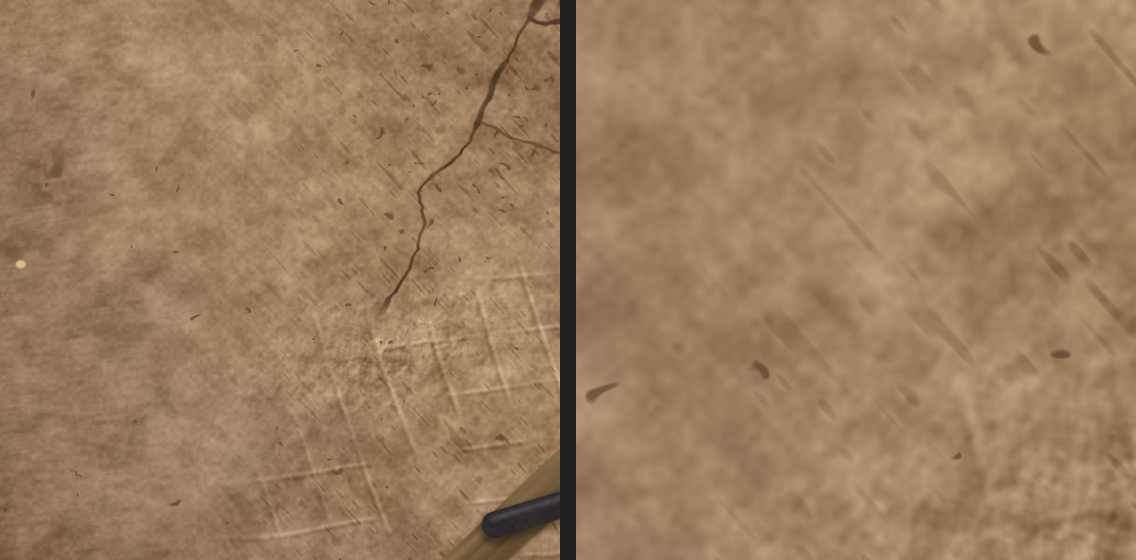
Left, the full canvas; right, a detail of the centre.
Reproduce this texture procedurally as a Shadertoy shader.

```glsl
// Worn tan clay ground with a crack, a scratched grid and a dark rod by a wooden edge.

const vec3 CLAY = vec3(0.605, 0.487, 0.373);
const vec3 WARM_TINT = vec3(0.025, 0.015, -0.006);
const vec3 CRACK_BROWN = vec3(0.25, 0.17, 0.11);
const vec3 PIT_BROWN = vec3(0.38, 0.27, 0.18);
const vec3 WOOD_DARK = vec3(0.37, 0.29, 0.18);
const vec3 WOOD_LIGHT = vec3(0.53, 0.43, 0.29);
const vec3 ROD_GREY = vec3(0.18, 0.165, 0.17);
const vec3 PEBBLE_CREAM = vec3(0.86, 0.73, 0.52);

float hash(vec2 p) {
    return fract(sin(dot(p, vec2(127.1, 311.7))) * 43758.5453);
}

float noise(vec2 p) {
    vec2 i = floor(p), f = fract(p);
    f = f * f * (3.0 - 2.0 * f);
    vec2 e = vec2(1.0, 0.0);
    return mix(mix(hash(i), hash(i + e.xy), f.x),
               mix(hash(i + e.yx), hash(i + e.xx), f.x), f.y);
}

float fbm(vec2 p) {
    float sum = 0.0, weight = 0.533;
    for (int i = 0; i < 4; i++) {
        sum += weight * noise(p);
        p = mat2(1.6, 1.2, -1.2, 1.6) * p + 7.3;
        weight *= 0.5;
    }
    return sum;
}

vec2 rotate(vec2 p, float angle) {
    float c = cos(angle), s = sin(angle);
    return vec2(c * p.x + s * p.y, c * p.y - s * p.x);
}

float bump(float x, float width) {
    return exp(-x * x / (width * width));
}

// Noise drawn out along one direction
float streaks(vec2 p, float angle, vec2 scale) {
    return noise(rotate(p, angle) * scale);
}

// Slope of the rough surface, lit from the upper left
float relief(vec2 p, float scale) {
    vec2 toLight = vec2(-0.003, 0.004);
    return fbm(p * scale) - fbm((p + toLight) * scale);
}

// Evenly spaced raised lines, each with a shadow on one side
float ridges(float t, float period, float width) {
    float d = (fract(t / period) - 0.5) * period;
    return bump(d, width) - 0.75 * bump(d + 1.9 * width, width);
}

// Irregular specks, one at most in each cell
float pits(vec2 p, float scale, float density) {
    vec2 q = p * scale + 0.8 * vec2(noise(p * 70.0), noise(p * 70.0 + 31.0));
    vec2 cell = floor(q);
    float cover = 0.0;
    for (int y = -1; y <= 1; y++)
    for (int x = -1; x <= 1; x++) {
        vec2 id = cell + vec2(x, y);
        vec2 center = id + vec2(hash(id + 3.1), hash(id + 8.7));
        float radius = 0.10 + 0.18 * hash(id + 5.9);
        float spot = 1.0 - smoothstep(0.4 * radius, radius, length(q - center));
        cover = max(cover, spot * step(hash(id), density));
    }
    return cover;
}

float segment(vec2 p, vec2 a, vec2 b) {
    vec2 d = b - a;
    return length(p - a - d * clamp(dot(p - a, d) / dot(d, d), 0.0, 1.0));
}

// Main crack with two side branches
float crack(vec2 p) {
    float jag = 0.024 * (fbm(p.yy * vec2(28.0, 9.0)) - 0.5);
    float path = 0.682 + 0.486 * (p.y - 0.434) - 0.036 * bump(p.y - 0.66, 0.05) + jag;
    float wide = 0.0018 + 0.0045 * smoothstep(0.45, 0.75, noise(p * 24.0))
               + 0.012 * smoothstep(0.95, 1.0, p.y);
    float main = 1.0 - smoothstep(0.4 * wide, wide + 0.0025, 0.9 * abs(p.x - path));
    main *= smoothstep(0.425, 0.46, p.y) * (0.55 + 0.45 * noise(p * 45.0));
    vec2 q = p + 0.022 * (vec2(fbm(p * 26.0), fbm(p * 26.0 + 19.0)) - 0.5);
    float lower = segment(q, vec2(0.86, 0.775), vec2(1.02, 0.722));
    float upper = segment(q, vec2(0.945, 0.967), vec2(1.02, 0.953));
    float branch = 0.55 * (1.0 - smoothstep(0.001, 0.005, lower));
    branch = max(branch, 0.85 * (1.0 - smoothstep(0.002, 0.006, upper)));
    return max(main, branch);
}

vec3 ground(vec2 p) {
    float right = smoothstep(0.25, 0.75, p.x);
    vec2 roughAt = rotate(p - vec2(0.70, 0.37), 0.25);
    float rough = exp(-dot(roughAt * vec2(5.0, 13.0), roughAt * vec2(5.0, 13.0)));

    // Broad tone, mottling and fine grain
    float tone = 0.15 * (fbm(p * 4.5) - 0.5) + 0.19 * (fbm(p * 21.0 + 4.0) - 0.5);
    tone += 0.055 * (noise(p * 150.0) - 0.5);
    tone += 0.035 * (smoothstep(0.0, 0.9, p.x + 0.5 * p.y) - 0.65);
    float angle = mix(0.1, -0.85, smoothstep(0.15, 0.5, p.x));
    float level = mix(streaks(p, 0.1, vec2(35.0, 120.0)),
                      streaks(p, -0.85, vec2(35.0, 120.0)), smoothstep(0.15, 0.5, p.x));
    tone += 0.075 * (level - 0.5) - 0.08 * smoothstep(0.76, 0.95, level) * (0.5 + right);
    tone += relief(p, 38.0) * (0.13 + 0.12 * right + 0.55 * rough);

    // Scratched grid, worn away in patches
    vec2 bent = p + 0.022 * (vec2(noise(p * 6.0), noise(p * 6.0 + 13.0)) - 0.5);
    float area = smoothstep(0.36, 0.60, p.x + 0.2 * (0.2 - p.y))
               * (1.0 - smoothstep(0.40, 0.46, p.y - 0.7 * max(p.x - 0.78, 0.0)));
    float steep = ridges(bent.x + 0.35 * bent.y - 0.766, 0.1, 0.0042);
    float level2 = ridges(bent.y - 0.13 * bent.x - 0.04, 0.1, 0.0036);
    tone += 0.085 * area * (steep * smoothstep(0.28, 0.6, noise(p * 9.0 + 2.0))
                          + level2 * smoothstep(0.35, 0.65, noise(p * 8.0 + 40.0)));

    vec3 color = CLAY + tone * vec3(1.0, 0.98, 0.93);
    float warmth = smoothstep(0.3, 1.2, p.x + 0.6 * p.y) - 0.5;
    color += WARM_TINT * (warmth + 1.2 * (fbm(p * 5.0 + 60.0) - 0.5));

    // Pits and crack
    float pitted = smoothstep(0.45, 0.8, p.x) * smoothstep(0.38, 0.55, p.y);
    color = mix(color, PIT_BROWN, 0.75 * pits(p, 32.0, 0.05 + 0.20 * pitted));
    float blemish = bump(length(p - vec2(0.10, 0.68)), 0.05) * smoothstep(0.5, 0.7, noise(p * 48.0));
    blemish = max(blemish, bump(length(p - vec2(0.022, 0.548)), 0.018));
    color = mix(color, PIT_BROWN, 0.65 * blemish);
    color = mix(color, CRACK_BROWN, 0.9 * crack(p));
    float pebble = length((p - vec2(0.037, 0.528)) * vec2(1.0, 1.25));
    return mix(color, PEBBLE_CREAM, 1.0 - smoothstep(0.006, 0.012, pebble));
}

void mainImage(out vec4 fragColor, in vec2 fragCoord) {
    vec2 p = fragCoord / iResolution.y;
    vec3 color = ground(p);

    // Diagonal wooden edge
    float across = dot(p - vec2(0.788, 0.0), vec2(0.686, -0.727));
    float grain = streaks(p, 0.756, vec2(9.0, 130.0));
    vec3 wood = mix(WOOD_DARK, WOOD_LIGHT, 0.65 * grain + 0.35 * bump(across - 0.01, 0.018));
    float strip = smoothstep(-0.002, 0.003, across) * (1.0 - smoothstep(0.080, 0.088, across));
    color = mix(color, wood, strip);

    // Rod with a soft shadow and a faint sheen
    vec2 tip = vec2(0.884, 0.063), far = vec2(1.05, 0.113);
    float shade = 1.0 - smoothstep(0.015, 0.04, segment(p + vec2(0.0, 0.008), tip, far));
    color *= 1.0 - 0.4 * shade;
    float rod = segment(p, tip, far);
    float sheen = bump(segment(p - vec2(-0.003, 0.011), tip, far), 0.006);
    vec3 rodColor = ROD_GREY + 0.11 * sheen + 0.04 * (noise(p * 130.0) - 0.5);
    color = mix(color, rodColor, 1.0 - smoothstep(0.022, 0.0255, rod));

    fragColor = vec4(clamp(color, 0.0, 1.0), 1.0);
}
```
